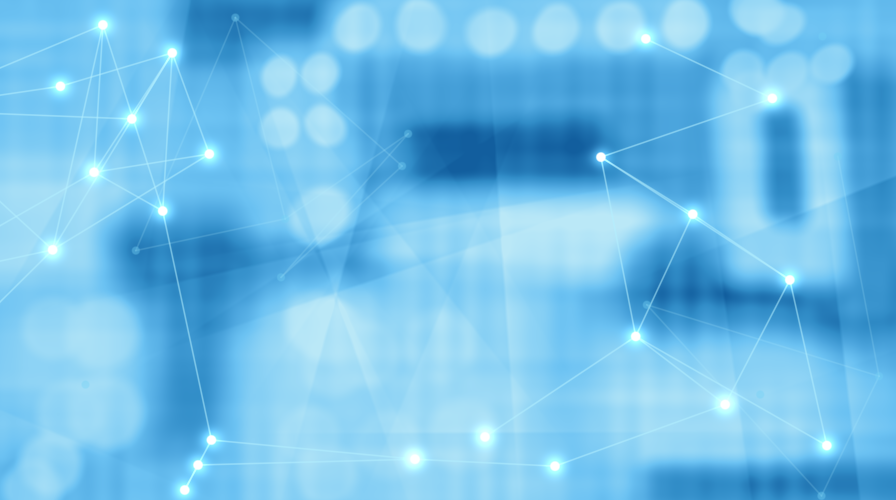
A Shadertoy shader for this background:

```glsl
// Blurred blue interior with pale bokeh lights, crossed by glassy shards and a
// glowing network. Soft boxes and discs build one tone field, which a colour
// ramp tints; hashed nodes joined by thin links are then added on top.

float hash(float n) { return fract(sin(n * 127.1 + 3.7) * 4375.85); }

float noise(vec2 p) {
    vec2 i = floor(p), f = fract(p);
    f = f * f * (3.0 - 2.0 * f);
    float n = i.x + i.y * 57.0;
    return mix(mix(hash(n), hash(n + 1.0), f.x),
               mix(hash(n + 57.0), hash(n + 58.0), f.x), f.y);
}

// Pulls the tone towards a target inside a blurred box
float softBox(float tone, vec2 p, vec2 centre, vec2 halfSize, float blur, float target) {
    vec2 q = abs(p - centre) - halfSize + blur;
    float d = length(max(q, 0.0)) + min(max(q.x, q.y), 0.0) - blur;
    return mix(tone, target, 1.0 - smoothstep(-blur, blur, d));
}

float disc(vec2 p, vec2 centre, float radius) {
    return 1.0 - smoothstep(radius * 0.7, radius * 1.15, length(p - centre));
}

vec3 ramp(float tone) {
    vec3 c[6] = vec3[6](vec3(0.07, 0.37, 0.62), vec3(0.19, 0.55, 0.78), vec3(0.30, 0.65, 0.87),
                        vec3(0.42, 0.76, 0.95), vec3(0.56, 0.83, 0.96), vec3(0.73, 0.91, 0.97));
    float x = clamp(tone, 0.0, 1.0) * 4.999;
    int i = int(x);
    return mix(c[i], c[i + 1 > 5 ? 5 : i + 1], fract(x));
}

float backdrop(vec2 p) {
    vec2 q = p + 0.03 * (vec2(noise(p * 6.0), noise(p * 6.0 + 31.0)) - 0.5);
    float t = 0.54 + 0.2 * (noise(p * 3.0 + 9.0) - 0.5);
    // Left side
    t = softBox(t, q, vec2(0.12, 0.87), vec2(0.20, 0.15), 0.08, 0.62);
    t = softBox(t, q, vec2(0.52, 0.97), vec2(0.18, 0.08), 0.06, 0.12);
    t = softBox(t, q, vec2(0.10, 0.56), vec2(0.17, 0.13), 0.07, 0.85);
    t = softBox(t, q, vec2(0.50, 0.46), vec2(0.28, 0.11), 0.07, 0.12);
    t = softBox(t, q, vec2(0.36, 0.30), vec2(0.10, 0.20), 0.08, 0.22);
    t = softBox(t, q, vec2(0.13, 0.28), vec2(0.16, 0.15), 0.08, 0.80);
    t = softBox(t, q, vec2(0.60, 0.71), vec2(0.11, 0.21), 0.06, 0.70);
    // Centre: window, dark panel, pale bar
    t = softBox(t, q, vec2(1.07, 0.74), vec2(0.37, 0.16), 0.05, 0.36);
    t = softBox(t, q, vec2(1.01, 0.685), vec2(0.20, 0.075), 0.04, 0.05);
    t = softBox(t, q, vec2(1.02, 0.53), vec2(0.28, 0.08), 0.06, 0.96);
    t = softBox(t, q, vec2(1.03, 0.95), vec2(0.38, 0.06), 0.04, 0.72);
    t = softBox(t, q, vec2(0.80, 0.20), vec2(0.31, 0.24), 0.09, 0.82);
    // Right side
    t = softBox(t, q, vec2(1.54, 0.40), vec2(0.30, 0.10), 0.07, 0.10);
    t = softBox(t, q, vec2(1.74, 0.62), vec2(0.07, 0.24), 0.05, 0.22);
    t = softBox(t, q, vec2(1.56, 0.64), vec2(0.12, 0.20), 0.05, 0.84);
    t = softBox(t, q, vec2(1.57, 0.67), vec2(0.04, 0.11), 0.03, 0.18);
    t = softBox(t, q, vec2(1.42, 0.19), vec2(0.24, 0.14), 0.09, 0.85);
    t = softBox(t, q, vec2(1.56, 0.02), vec2(0.28, 0.05), 0.04, 0.20);

    // Bokeh: top row, square cluster, right corner, lower crowd
    for (int i = 0; i < 16; i++) {
        float k = float(i), a = hash(k + 5.0), b = hash(k + 25.0);
        if (i < 6) t = mix(t, 0.97, 0.8 * disc(q, vec2(0.72 + 0.13 * k, 0.94 + 0.02 * a), 0.052));
        if (i < 4) t = mix(t, 0.95, 0.8 * disc(q, vec2(0.555 + 0.095 * mod(k, 2.0), 0.75 + 0.105 * floor(k / 2.0)), 0.045));
        if (i < 8) t = mix(t, 0.88, 0.7 * disc(q, vec2(1.44 + 0.32 * a, 0.80 + 0.19 * b), 0.045));
        float x = i < 10 ? 0.52 + 0.56 * a : 0.05 + 0.2 * a;
        t = mix(t, 0.94, 0.55 * disc(p, vec2(x, 0.02 + 0.34 * b), 0.06 + 0.025 * a));
    }
    t = mix(t, 0.92, 0.8 * disc(q, vec2(0.64, 0.565), 0.065));

    // Motion streaks, then shards with one crisp edge
    t += 0.10 * (noise(p * vec2(2.5, 34.0)) - 0.5) + 0.10 * (noise(p * vec2(34.0, 2.5) + 70.0) - 0.5);
    for (int i = 0; i < 24; i++) {
        float k = float(i), angle = 3.1416 * hash(k + 90.0);
        vec2 centre = vec2(1.786 * hash(k + 110.0), hash(k + 130.0));
        if (i % 2 == 0) centre = mix(centre, vec2(0.74, 0.5), 0.75);
        vec2 n = vec2(cos(angle), sin(angle)), r = p - centre;
        float d = dot(r, n), s = dot(r, vec2(-n.y, n.x));
        t += 0.34 * (hash(k + 150.0) - 0.48) * smoothstep(0.0, 0.008, d) * exp(-11.0 * max(d, 0.0) - 9.0 * s * s);
    }
    return t;
}

// Nodes: left group, lower left, right group, lower middle, off canvas, faint
vec2 node(int i) {
    float k = float(i), a = hash(k + 1.0), b = hash(k + 40.0);
    if (i < 8) return vec2(0.08 + 0.36 * fract(k * 0.618 + 0.1 * a), 0.5 + 0.063 * k + 0.04 * b);
    if (i < 11) return vec2(0.35 + 0.1 * a, 0.02 + 0.05 * (k - 8.0));
    if (i < 19) return vec2(1.2 + 0.55 * fract(k * 0.618 + 0.15 * a), 0.06 + 0.12 * (k - 11.0) + 0.05 * b);
    if (i < 22) return vec2(0.83 + 0.14 * (k - 19.0), 0.06 + 0.08 * b);
    if (i < 25) return vec2(-0.2, 0.1 + 0.3 * (k - 22.0) + 0.1 * a);
    return vec2(1.786 * a, b);
}

void mainImage(out vec4 fragColor, in vec2 fragCoord) {
    float px = 1.0 / iResolution.y;
    vec2 p = fragCoord * px;
    vec3 col = ramp(backdrop(p));

    vec2 nodes[38];
    for (int i = 0; i < 38; i++) nodes[i] = node(i);
    for (int i = 0; i < 38; i++) {
        bool faint = i >= 25;
        vec2 r = p - nodes[i];
        for (int j = i + 1; j < (faint ? 38 : 25); j++) {
            vec2 e = nodes[j] - nodes[i];
            if (dot(e, e) > 0.27 || hash(float(i * 7 + j * 13)) < 0.5) continue;
            float d = length(r - e * clamp(dot(r, e) / dot(e, e), 0.0, 1.0));
            float line = 1.0 - smoothstep(0.0, 0.0012 + px, d);
            col = mix(col, vec3(0.70, 0.94, 1.0), line * (faint ? 0.18 : 0.55));
        }
        float d = length(r), size = faint ? 0.008 : 0.0095;
        float dot_ = 1.0 - smoothstep(size - px, size + px, d);
        if (!faint) col += vec3(0.25, 0.32, 0.3) * exp(-d * d * 2500.0);
        col = mix(col, faint ? vec3(0.45, 0.82, 0.96) : vec3(1.0), dot_ * (faint ? 0.4 : 1.0));
    }
    fragColor = vec4(clamp(col, 0.0, 1.0), 1.0);
}
```
